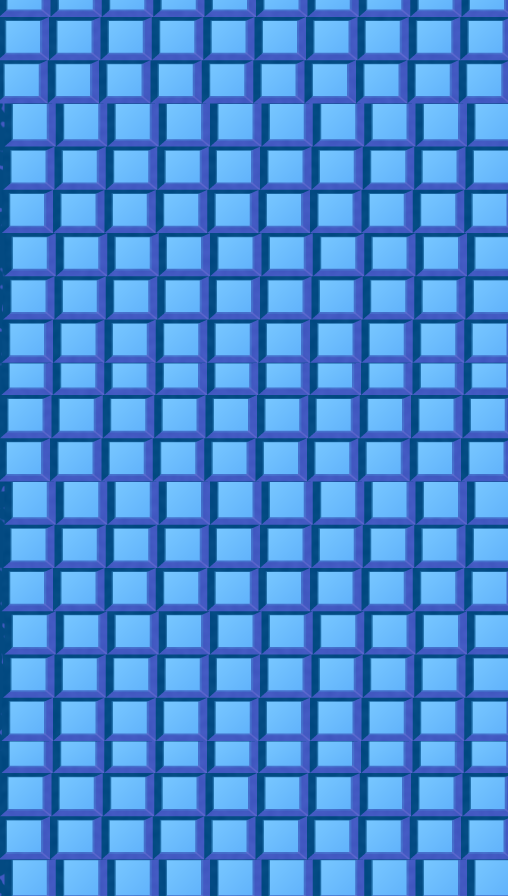
Write a Shadertoy shader that draws this pattern.

```glsl
// Grid of blue bevelled tiles: violet right and lower sides, dark left and upper sides, seams between row groups.
// Lengths are in tile widths, measured from the top left.
#define COLUMNS 9.886
#define GROUP_TOP 7.06
#define GROUP_HEIGHT 7.358
#define SHORT_ROW 0.627
#define FULL_ROWS 8.0
#define LEFT_BEVEL 0.165
#define RIGHT_BEVEL 0.175
#define TOP_BEVEL 0.08
#define BOTTOM_BEVEL 0.145
#define ROW_JITTER 0.027
#define WEAR 0.025
#define SAMPLES 4

const vec3 FACE_LIGHT = vec3(0.47, 0.78, 1.00);
const vec3 FACE_DEEP = vec3(0.38, 0.70, 0.985);
const vec3 VIOLET = vec3(0.26, 0.35, 0.76);
const vec3 VIOLET_EDGE = vec3(0.27, 0.44, 0.80);
const vec3 VIOLET_CREASE = vec3(0.40, 0.42, 0.82);
const vec3 SHADE = vec3(0.01, 0.29, 0.51);
const vec3 SHADE_EDGE = vec3(0.14, 0.45, 0.68);

vec2 hashGradient(vec2 cell) {
    float angle = 6.2832 * fract(sin(dot(cell, vec2(127.1, 311.7))) * 43758.5);
    return vec2(cos(angle), sin(angle));
}

float gradientNoise(vec2 p) {
    vec2 i = floor(p), f = fract(p);
    vec2 w = f * f * f * (f * (f * 6.0 - 15.0) + 10.0);
    vec2 e = vec2(0.0, 1.0);
    float low = mix(dot(hashGradient(i), f),
                    dot(hashGradient(i + e.yx), f - e.yx), w.x);
    float high = mix(dot(hashGradient(i + e.xy), f - e.xy),
                     dot(hashGradient(i + e.yy), f - e.yy), w.x);
    return mix(low, high, w.y);
}

vec3 tileColor(vec2 p) {
    // Each group holds one short row, then equal full rows
    float group = floor((p.y - GROUP_TOP) / GROUP_HEIGHT);
    float y = p.y - GROUP_TOP - group * GROUP_HEIGHT;
    float fullRow = (GROUP_HEIGHT - SHORT_ROW) / FULL_ROWS;
    float row = 0.0, height = SHORT_ROW;
    if (y > SHORT_ROW) {
        y -= SHORT_ROW;
        row = min(floor(y / fullRow), FULL_ROWS - 1.0) + 1.0;
        y -= (row - 1.0) * fullRow;
        height = fullRow;
    }

    // Sideways step at the seams and a three-row stagger
    float shift = row < 3.0 ? 0.045 * min(group, 0.0) : 0.06;
    shift += ROW_JITTER * (1.0 - mod(row, 3.0));
    float column = floor(p.x - shift);
    float x = p.x - shift - column;
    float grain = gradientNoise(p * 6.0);

    // Dark margin with violet flecks
    if (column < 0.0) return mix(SHADE, VIOLET, smoothstep(0.2, 0.4, grain));

    // Depth across each side: 0 at the joint, 1 at the face; seam rows lose the top side
    float topBevel = mod(row, 3.0) < 0.5 && row < 4.0 ? 0.012 : TOP_BEVEL;
    float left = x / LEFT_BEVEL;
    float right = (1.0 - x) / RIGHT_BEVEL;
    float top = y / topBevel;
    float bottom = (height - y) / BOTTOM_BEVEL;
    float dark = min(left, top), lit = min(right, bottom);
    float depth = min(dark, lit);

    // Face, lighter toward the upper left
    if (depth > 1.0) {
        float slope = 0.5 * (x - LEFT_BEVEL) / (1.0 - LEFT_BEVEL - RIGHT_BEVEL)
                    + 0.5 * (y - topBevel) / (height - topBevel - BOTTOM_BEVEL);
        return mix(FACE_LIGHT, FACE_DEEP, slope);
    }

    // Mitred sides with a softer inner lip and a crease at the lit corner
    vec3 side;
    if (dark < lit) {
        side = mix(SHADE, SHADE_EDGE, smoothstep(0.78, 0.92, depth));
    } else {
        side = mix(VIOLET, VIOLET_EDGE, smoothstep(0.70, 0.84, depth));
        float crease = 1.0 - smoothstep(0.04, 0.22, abs(right - bottom));
        side = mix(side, VIOLET_CREASE, 0.7 * crease);
    }
    return side + WEAR * grain;
}

void mainImage(out vec4 fragColor, in vec2 fragCoord) {
    // Average a small grid of samples to smooth the edges
    vec3 sum = vec3(0.0);
    for (int j = 0; j < SAMPLES; j++) {
        for (int i = 0; i < SAMPLES; i++) {
            vec2 offset = (vec2(i, j) + 0.5) / float(SAMPLES) - 0.5;
            vec2 pos = fragCoord + offset;
            pos.y = iResolution.y - pos.y;
            sum += tileColor(pos / iResolution.x * COLUMNS);
        }
    }
    fragColor = vec4(sum / float(SAMPLES * SAMPLES), 1.0);
}
```
